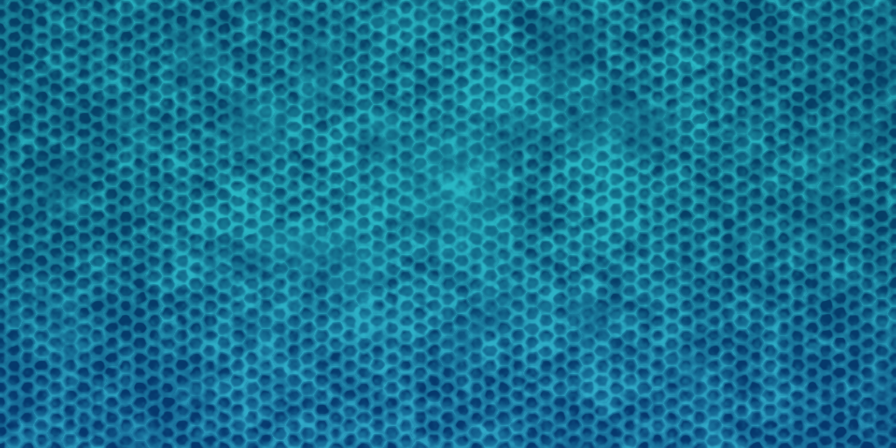
Reproduce this pattern procedurally as a Shadertoy shader.

```glsl
// Weathered teal honeycomb mesh with cloudy stains and darkened corners.

float hash(vec2 p) {
    vec3 q = fract(vec3(p.xyx) * 0.1031);
    q += dot(q, q.yzx + 33.33);
    return fract((q.x + q.y) * q.z);
}

float valueNoise(vec2 p) {
    vec2 cell = floor(p), f = fract(p);
    f = f * f * (3.0 - 2.0 * f);
    return mix(mix(hash(cell), hash(cell + vec2(1, 0)), f.x),
               mix(hash(cell + vec2(0, 1)), hash(cell + vec2(1, 1)), f.x), f.y);
}

float fbm(vec2 p) {
    float sum = 0.0, amplitude = 0.5;
    for (int i = 0; i < 5; i++) {
        sum += amplitude * valueNoise(p);
        p = mat2(1.6, 1.2, -1.2, 1.6) * p + 17.3;
        amplitude *= 0.5;
    }
    return sum / 0.97;
}

// Offset from the centre of the nearest flat-topped hexagon, one unit tall.
vec2 hexOffset(vec2 p) {
    vec2 period = vec2(sqrt(3.0), 1.0);
    vec2 a = mod(p, period) - 0.5 * period;
    vec2 b = mod(p - 0.5 * period, period) - 0.5 * period;
    return dot(a, a) < dot(b, b) ? a : b;
}

void mainImage(out vec4 fragColor, in vec2 fragCoord) {
    vec2 uv = fragCoord / iResolution.xy;
    vec2 p = fragCoord / iResolution.y;

    // 64 staggered columns of 30 holes with slightly uneven rims
    vec2 grid = p * vec2(16.0 * sqrt(3.0), 30.0);
    vec2 local = hexOffset(grid);
    float cellRandom = hash(floor((grid - local) * 4.0 + 0.5));
    vec2 side = abs(local);
    float hexDist = max(side.y, dot(side, vec2(0.866, 0.5)));
    float rim = mix(hexDist, length(local), 0.45);
    rim += 0.16 * (valueNoise(p * 75.0) - 0.5);
    float soft = 0.11 + 14.0 / iResolution.y;
    float web = smoothstep(0.36 - soft, 0.36 + soft, rim);

    // Stains, fine grain and patches where the mesh is worn faint
    float clouds = fbm(p * 7.5 + 4.0);
    float blotches = fbm(p * 22.0 + 31.0);
    float grain = valueNoise(p * 100.0);
    float wear = smoothstep(0.52, 0.75, fbm(p * 7.0 + 60.0));
    vec2 fromCentre = p - vec2(1.03, 0.58);
    float worn = max(wear * 0.4, 0.55 * exp(-dot(fromCentre, fromCentre) * 60.0));
    float relief = mix(web, 0.48, worn);

    // Light catches the lower lip inside each hole
    float lip = (1.0 - web) * -local.y * (1.0 - worn);
    float tone = 0.21 + 0.48 * relief + 0.42 * lip;
    tone += 0.30 * (clouds - 0.5) + 0.50 * (blotches - 0.5);
    tone += 0.22 * (grain - 0.5) + 0.08 * (cellRandom - 0.5);

    // Broad central glow, a small bright stain and dark sides
    vec2 spread = (uv - vec2(0.5, 0.53)) * vec2(2.0, 1.3);
    tone += 0.13 * exp(-dot(spread, spread) * 1.8) - 0.08 * dot(spread, spread);
    vec2 stain = vec2(fromCentre.x - 0.45 * fromCentre.y, fromCentre.y);
    stain *= vec2(22.0, 12.0);
    tone += 0.24 * exp(-dot(stain, stain));
    tone = clamp(tone, 0.0, 1.0);

    // Blue at the bottom, turning to teal above
    float rise = smoothstep(0.0, 0.6, uv.y);
    vec3 deep = mix(vec3(0.02, 0.22, 0.43), vec3(0.02, 0.25, 0.40), rise);
    vec3 middle = mix(vec3(0.09, 0.43, 0.60), vec3(0.08, 0.46, 0.56), rise);
    vec3 bright = mix(vec3(0.19, 0.67, 0.79), vec3(0.16, 0.72, 0.77), rise);
    vec3 colour = mix(deep, middle, smoothstep(0.0, 0.5, tone));
    colour = mix(colour, bright, smoothstep(0.42, 1.0, tone));
    fragColor = vec4(colour, 1.0);
}
```
